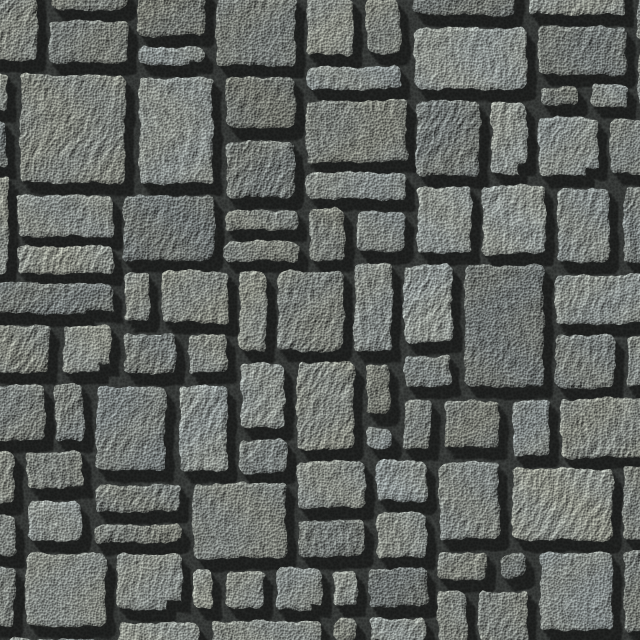
Write a three.js fragment shader that draws this texture.

```glsl
varying vec2 vUv;

const vec2 GRID = vec2(6.0, 7.0);          // base blocks across and up
const float JITTER = 0.62;                 // irregularity of the block sizes
const vec2 SPLIT_SIZE = vec2(0.11, 0.24);  // range of lengths that get split
const vec2 JOINT = vec2(0.0075, 0.0125);   // range of half joint widths
const vec2 ROUNDING = vec2(0.004, 0.012);  // range of corner radii
const float NOTCH_CHANCE = 0.1;
const float EDGE_BLUR = 0.0012;
const float BEVEL = 0.008;
const vec2 LIGHT = vec2(-0.6, 0.8);        // direction towards the light
const float SHADOW_STEP = 0.008;
const float RELIEF_STEP = 0.0024;
const float RELIEF_GAIN = 0.62;
const float STONE_TONE = 0.49;
const float MORTAR_LIT = 0.22;
const float MORTAR_DARK = 0.125;
const vec3 STONE_TINT = vec3(0.98, 1.015, 0.98);
const vec3 MORTAR_TINT = vec3(0.98, 1.03, 1.0);
const vec3 WARM_SHIFT = vec3(0.025, 0.008, -0.03);

struct Stone { vec4 rect; vec2 id; };

float hash(vec2 p) {
  vec3 q = fract(p.xyx * vec3(0.1031, 0.1030, 0.0973));
  q += dot(q, q.yzx + 33.33);
  return fract((q.x + q.y) * q.z);
}

vec2 hash2(vec2 p) { return vec2(hash(p), hash(p + 57.3)); }

// Distance to the nearest scattered point
float cellular(vec2 p) {
  vec2 cell = floor(p), f = p - cell;
  float nearest = 4.0;
  for (int y = -1; y <= 1; y++)
    for (int x = -1; x <= 1; x++) {
      vec2 o = vec2(float(x), float(y));
      vec2 d = o + hash2(cell + o) - f;
      nearest = min(nearest, dot(d, d));
    }
  return sqrt(nearest);
}

vec2 joint(vec2 v) { return v + JITTER * (hash2(v + 20.0) - 0.5); }

// Interlocking blocks: joints alternate between horizontal and vertical
vec4 blockRect(vec2 c) {
  vec2 bl = joint(c), br = joint(c + vec2(1.0, 0.0));
  vec2 tr = joint(c + 1.0), tl = joint(c + vec2(0.0, 1.0));
  return mod(c.x + c.y, 2.0) < 0.5 ? vec4(tl.x, bl.y, br.x, tr.y)
                                   : vec4(bl.x, br.y, tr.x, tl.y);
}

Stone findStone(vec2 p) {
  vec2 q = p * GRID, cell = floor(q);
  Stone s = Stone(vec4(cell, cell + 1.0), cell);
  for (int y = -1; y <= 1; y++)
    for (int x = -1; x <= 1; x++) {
      vec2 c = cell + vec2(float(x), float(y));
      vec4 r = blockRect(c);
      if (all(greaterThanEqual(q, r.xy)) && all(lessThan(q, r.zw))) s = Stone(r, c);
    }
  s.rect /= GRID.xyxy;
  s.id += 40.0;
  // Long blocks are cut into smaller stones
  for (int k = 0; k < 2; k++) {
    vec2 size = s.rect.zw - s.rect.xy;
    float limit = mix(SPLIT_SIZE.x, SPLIT_SIZE.y, hash(s.id + 3.7));
    if (max(size.x, size.y) > limit) {
      vec2 cut = s.rect.xy + size * mix(0.3, 0.7, hash(s.id + 8.1));
      bool across = size.x > size.y * mix(0.9, 1.6, hash(s.id + 5.3));
      bool far = across ? p.x > cut.x : p.y > cut.y;
      if (across) { if (far) s.rect.x = cut.x; else s.rect.z = cut.x; }
      else { if (far) s.rect.y = cut.y; else s.rect.w = cut.y; }
      s.id += far ? vec2(71.0, 13.0) : vec2(29.0, 47.0);
    }
  }
  return s;
}

// Rounded, slightly turned and wavy box, sometimes with a notched corner
float stoneDistance(vec2 p, Stone s) {
  float inset = mix(JOINT.x, JOINT.y, hash(s.id + 1.3));
  vec2 extent = max(0.5 * (s.rect.zw - s.rect.xy) - inset, 0.006);
  vec2 q = p - 0.5 * (s.rect.xy + s.rect.zw);
  q += 0.05 * (hash(s.id + 2.9) - 0.5) * vec2(-q.y, q.x);
  q += 0.0013 * sin(q.yx * 65.0 + s.id * 9.0) + 0.0009 * sin(q.yx * 170.0 + s.id * 5.0);
  float radius = min(mix(ROUNDING.x, ROUNDING.y, hash(s.id + 6.1)), min(extent.x, extent.y));
  vec2 e = abs(q) - extent + radius;
  float d = length(max(e, 0.0)) + min(max(e.x, e.y), 0.0) - radius;
  vec2 n = abs(q - extent * vec2(1.0, -1.0)) - extent * vec2(0.45, 0.3);
  return hash(s.id + 9.7) < NOTCH_CHANCE ? max(d, -max(n.x, n.y)) : d;
}

// Chiselled ridges, pits and fine grain
float relief(vec2 p, Stone s) {
  vec2 q = p + vec2(0.7 * (hash(s.id + 4.4) - 0.5) * p.y, 0.0);
  q += 0.004 * sin(p.yx * 48.0 + s.id * 7.0) + 0.0015 * sin(p.yx * 131.0 + s.id);
  float ridges = cellular(q * vec2(105.0, 34.0) + s.id);
  float pits = smoothstep(0.05, 0.4, cellular(q * vec2(48.0, 30.0) + s.id * 3.0));
  float grain = cellular(p * 250.0);
  return mix(0.3, 0.65, hash(s.id + 7.7)) * ridges + 0.22 * pits + 0.42 * grain;
}

void main() {
  Stone s = findStone(vUv);
  float d = stoneDistance(vUv, s) + 0.003 * (cellular(vUv * 95.0) - 0.5);

  // Stone face: relief, bevelled rim and a tone for each stone
  float height = relief(vUv, s);
  float slope = height - relief(vUv + LIGHT * RELIEF_STEP, s);
  float facing = (stoneDistance(vUv + LIGHT * 0.003, s) - stoneDistance(vUv, s)) / 0.003;
  float rim = 1.0 - smoothstep(0.0, BEVEL, -d);
  float tone = STONE_TONE + 0.1 * (hash(s.id + 11.0) - 0.5) + 0.16 * (height - 0.6);
  tone += RELIEF_GAIN * slope + 0.13 * rim * facing;
  float warmth = hash(s.id + 15.0) - 0.5 + 0.4 * sin(vUv.x * 37.0 + 2.0 * sin(vUv.y * 29.0));
  vec3 stone = tone * (STONE_TINT + WARM_SHIFT * warmth);

  // Mortar, shaded by the stones towards the light
  float shadow = 0.0;
  for (int i = 1; i <= 3; i++) {
    vec2 p = vUv + LIGHT * SHADOW_STEP * float(i);
    shadow = max(shadow, 1.0 - smoothstep(-0.002, 0.003, stoneDistance(p, findStone(p))));
  }
  float grit = 0.8 + 0.4 * cellular(vUv * 210.0);
  vec3 mortar = mix(MORTAR_LIT, MORTAR_DARK, shadow) * grit * MORTAR_TINT;

  vec3 color = mix(stone, mortar, smoothstep(-EDGE_BLUR, EDGE_BLUR, d));
  gl_FragColor = vec4(clamp(color, 0.0, 1.0), 1.0);
}
```
